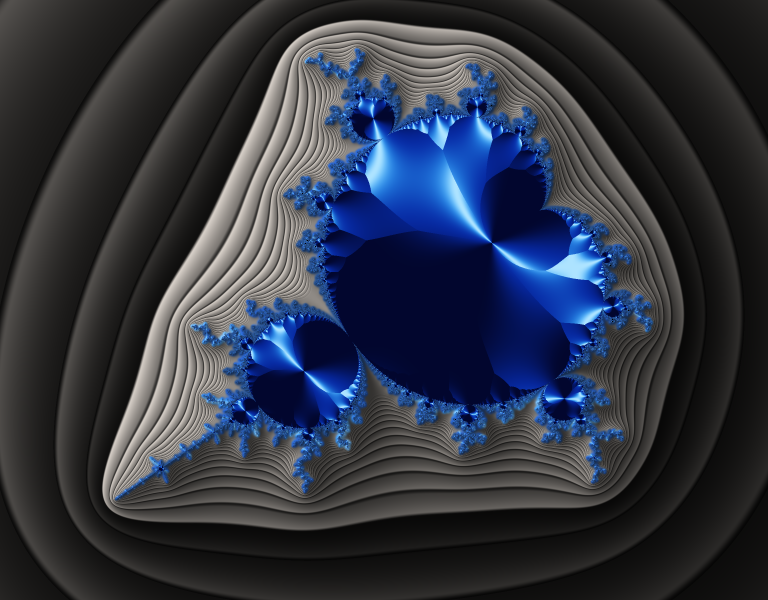
Give the GLSL for this background, as a Shadertoy shader.

```glsl
const int MAX_STEPS = 220;
const int SAMPLES = 3;              // per axis, for smooth edges
const float ESCAPE = 1e6;           // squared escape radius
const float PLANE_HEIGHT = 2.637;   // plane units over the canvas height
const vec2 NUCLEUS = vec2(0.18, 0.095);
const vec2 REAL_AXIS = vec2(0.826, 0.563);
const vec2 GLOW_AXIS = vec2(-0.29, 0.957);
const vec2 LIGHT_DIR = vec2(-0.8, 0.6);
const float RIM_LEVEL = 2.442;      // terrace level of the pale plate's rim
const float TERRACE_STEP = 0.55;
const float FRINGE_WIDTH = 0.014;
const vec3 WARM = vec3(1.0, 0.965, 0.93);
const vec3 NAVY = vec3(0.008, 0.025, 0.18);
const vec3 AZURE = vec3(0.025, 0.16, 0.65);
const vec3 CYAN = vec3(0.18, 0.66, 1.0);
const vec3 ICE = vec3(0.85, 0.97, 1.0);
const vec3 FRINGE = vec3(0.24, 0.49, 0.76);

vec2 cmul(vec2 a, vec2 b) {
    return vec2(a.x * b.x - a.y * b.y, a.x * b.y + a.y * b.x);
}

// Two-sided metallic sheen from the direction of the closest orbit point
vec3 blueSheen(vec2 nearest) {
    float along = dot(nearest, GLOW_AXIS) / max(length(nearest), 1e-6);
    float sheen = along * along;
    vec3 col = mix(NAVY, AZURE, smoothstep(0.15, 0.92, sheen));
    col = mix(col, CYAN, pow(sheen, 16.0));
    return mix(col, ICE, 0.75 * pow(sheen, 90.0));
}

// Stepped stone: each terrace is bright at its rim and falls into shade
vec3 terraces(float level, float facing) {
    float t = (level - RIM_LEVEL) / TERRACE_STEP;
    float f = fract(t);
    float plate = smoothstep(-0.02, 0.04, t);
    float ramp = smoothstep(0.0, 0.12, f) * exp(-mix(2.0, 1.1, plate) * f);
    ramp *= 1.0 - plate * smoothstep(0.82, 1.0, f);
    ramp = mix(ramp, 0.5, smoothstep(10.0, 14.0, t));
    float outer = mix(0.045, 0.40, ramp) * (0.75 + 0.25 * facing);
    outer *= mix(1.0, 0.6, smoothstep(-1.05, -0.95, t));
    float inner = mix(0.18, 0.88, ramp) * (0.72 + 0.34 * facing);
    return WARM * mix(outer, inner, plate);
}

vec3 shade(vec2 c) {
    vec2 z = c, slope = vec2(1.0, 0.0), nearest = c;
    float power = 1.0;
    bool escaped = false;
    for (int i = 0; i < MAX_STEPS; i++) {
        if (dot(z, z) > ESCAPE) {
            escaped = true;
            break;
        }
        slope = 2.0 * cmul(z, slope) + vec2(1.0, 0.0);
        z = cmul(z, z) + c;
        power *= 0.5;
        if (dot(z, z) < dot(nearest, nearest)) nearest = z;
    }
    vec3 blue = blueSheen(nearest);
    if (!escaped) return blue;

    // Potential gives the terraces, its gradient gives the lighting
    float logSize = log(length(z));
    float level = -log2(logSize) - log2(power);
    float dist = length(z) * logSize / length(slope);
    vec2 outward = normalize(cmul(z / length(z), vec2(slope.x, -slope.y) / length(slope)));
    float facing = dot(cmul(outward, REAL_AXIS), LIGHT_DIR);
    vec3 stone = terraces(level, facing);

    // Blue filaments hugging the boundary
    vec3 filament = mix(blue, FRINGE, 0.55) * (0.9 + 0.3 * facing);
    return mix(filament, stone, smoothstep(0.2, 1.0, dist / FRINGE_WIDTH));
}

void mainImage(out vec4 fragColor, in vec2 fragCoord) {
    vec3 total = vec3(0.0);
    vec2 unrotate = vec2(REAL_AXIS.x, -REAL_AXIS.y);
    for (int j = 0; j < SAMPLES; j++) {
        for (int i = 0; i < SAMPLES; i++) {
            vec2 offset = (vec2(i, j) + 0.5) / float(SAMPLES) - 0.5;
            vec2 p = (fragCoord + offset - 0.5 * iResolution.xy) / iResolution.y;
            total += shade(cmul(p - NUCLEUS, unrotate) * PLANE_HEIGHT);
        }
    }
    fragColor = vec4(total / float(SAMPLES * SAMPLES), 1.0);
}
```
